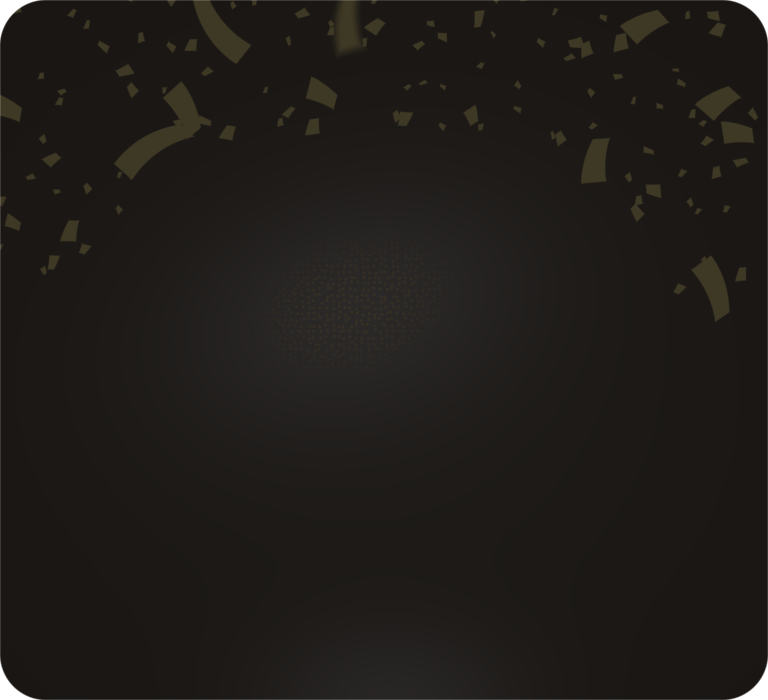
This background is drawn by a Shadertoy shader. Its source:

```glsl
const vec3 BASE = vec3(0.098, 0.086, 0.075);
const vec3 GLOW_TINT = vec3(0.90, 0.95, 1.05);
const vec3 SHARD_COLOR = vec3(0.245, 0.222, 0.145);
const vec3 STIPPLE_COLOR = vec3(0.045, 0.025, -0.015);
const vec3 OUTSIDE = vec3(1.0);
const float CORNER_RADIUS = 0.060;
const float SPECK_CELL = 0.040;
const float SPECK_CHANCE = 0.58;
const float STIPPLE_CELL = 0.0078;
const float SHARD_BEND = 4.0;
const float MAX_HALF_WIDTH = 0.0135;
const int BLURRED_SHARD = 4;
const int SHARD_COUNT = 12;

// Large shards: centre x, centre y, half length, angle
const vec4 SHARDS[SHARD_COUNT] = vec4[](
    vec4(0.280, 0.875, 0.050, 2.20), vec4(0.197, 0.723, 0.050, 0.57),
    vec4(0.242, 0.768, 0.032, -1.1), vec4(0.420, 0.789, 0.020, -0.5),
    vec4(0.451, 0.883, 0.037, 1.57), vec4(0.936, 0.780, 0.024, 0.60),
    vec4(0.961, 0.738, 0.020, -0.1), vec4(0.775, 0.703, 0.029, 1.40),
    vec4(0.932, 0.536, 0.038, -1.2), vec4(0.840, 0.880, 0.026, 0.50),
    vec4(0.010, 0.770, 0.019, -0.4), vec4(0.092, 0.611, 0.014, 1.30));

vec3 hash3(vec2 cell) {
    vec3 h = fract(cell.xyx * vec3(0.1031, 0.1030, 0.0973));
    h += dot(h, h.yxz + 33.33);
    return fract((h.xxy + h.yzz) * h.zyx);
}

vec2 rotate(vec2 p, float angle) {
    float c = cos(angle), s = sin(angle);
    return vec2(c * p.x + s * p.y, c * p.y - s * p.x);
}

float glow(vec2 p, vec2 centre, vec2 radii, float angle) {
    vec2 q = rotate(p - centre, angle) / radii;
    return exp(-dot(q, q));
}

// Bent, tapered bar lying along its local x axis
float shardDistance(vec2 p, float halfLength, float halfWidth) {
    p.y += SHARD_BEND * p.x * p.x;
    float taper = 1.0 - 0.25 * clamp(p.x / halfLength, -1.0, 1.0);
    vec2 d = abs(p + vec2(0.25 * p.y, 0.0)) - vec2(halfLength, halfWidth * taper);
    return max(d.x, d.y);
}

float coverage(float dist, float softness) {
    return 1.0 - smoothstep(-softness, softness, dist);
}

float largeShards(vec2 p, float pixel) {
    float mask = 0.0;
    for (int i = 0; i < SHARD_COUNT; i++) {
        vec4 s = SHARDS[i];
        float width = min(0.6 * s.z, MAX_HALF_WIDTH);
        float d = shardDistance(rotate(p - s.xy, s.w), s.z, width);
        float softness = i == BLURRED_SHARD ? 0.009 : pixel;
        mask = max(mask, coverage(d, softness));
    }
    return mask;
}

// Small specks, kept outside an arch around the central glow
float specks(vec2 p, float pixel) {
    float mask = 0.0;
    vec2 home = floor(p / SPECK_CELL);
    for (int y = -1; y <= 1; y++)
    for (int x = -1; x <= 1; x++) {
        vec2 cell = home + vec2(x, y);
        vec3 place = hash3(cell + 17.0);
        vec3 shape = hash3(cell + 91.0);
        vec2 centre = (cell + place.xy) * SPECK_CELL;
        vec2 arch = (centre - vec2(0.482, 0.482)) / vec2(0.39, 0.273);
        if (place.z > SPECK_CHANCE || dot(arch, arch) < 0.95 || centre.y < 0.53) continue;
        float size = mix(0.004, 0.011, shape.x * shape.x);
        float width = size * mix(0.45, 0.8, shape.y);
        float d = shardDistance(rotate(p - centre, 6.283 * shape.z), size, width);
        mask = max(mask, coverage(d, pixel));
    }
    return mask;
}

// Cellular dots, one jittered point per cell
float stipple(vec2 p) {
    vec2 q = p / STIPPLE_CELL;
    float nearest = 1.0;
    for (int y = -1; y <= 1; y++)
    for (int x = -1; x <= 1; x++) {
        vec2 cell = floor(q) + vec2(x, y);
        nearest = min(nearest, distance(q, cell + 0.2 + 0.6 * hash3(cell).xy));
    }
    return 1.0 - smoothstep(0.12, 0.36, nearest);
}

void mainImage(out vec4 fragColor, in vec2 fragCoord) {
    float pixel = 1.0 / iResolution.x;
    vec2 p = fragCoord * pixel;
    vec2 halfSize = 0.5 * iResolution.xy * pixel;

    // Background glows
    float core = glow(p, vec2(0.462, 0.514), vec2(0.23, 0.15), 0.3);
    float wide = glow(p, vec2(0.508, 0.39), vec2(0.42, 0.36), 0.0);
    float floorGlow = glow(p, vec2(0.51, -0.01), vec2(0.17, 0.11), 0.0);
    vec3 color = BASE + GLOW_TINT * (0.060 * core + 0.021 * wide + 0.060 * floorGlow);
    color += STIPPLE_COLOR * stipple(p) * smoothstep(0.62, 1.0, core);

    // Scattered shards
    float shards = max(largeShards(p, pixel), specks(p, pixel));
    color = mix(color, SHARD_COLOR, shards);

    // Rounded panel corners
    vec2 corner = max(abs(p - halfSize) - halfSize + CORNER_RADIUS, 0.0);
    float panel = coverage(length(corner) - CORNER_RADIUS, pixel);
    fragColor = vec4(mix(OUTSIDE, color, panel), 1.0);
}
```
